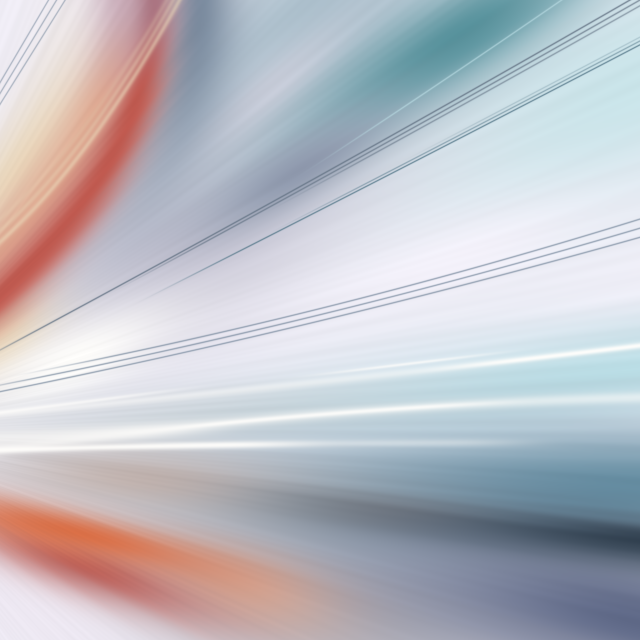
Give the GLSL for this background, as a WebGL 2 fragment shader.

```glsl
#version 300 es
precision highp float;
// Soft motion-blur light trails fanning from the left, with fine wires and glossy streaks.

uniform vec2 u_resolution;
out vec4 fragColor;

const vec3 WHITE = vec3(1.0, 0.995, 0.985);
const vec3 LAVENDER = vec3(0.94, 0.93, 0.965);
const vec3 AQUA = vec3(0.73, 0.865, 0.895);
const vec3 TEAL = vec3(0.34, 0.57, 0.61);
const vec3 MIST = vec3(0.67, 0.75, 0.80);
const vec3 MAUVE = vec3(0.76, 0.75, 0.81);
const vec3 SLATE = vec3(0.46, 0.53, 0.61);
const vec3 STEEL = vec3(0.40, 0.56, 0.64);
const vec3 CHARCOAL = vec3(0.19, 0.25, 0.31);
const vec3 CREAM = vec3(0.92, 0.85, 0.73);
const vec3 PEACH = vec3(0.87, 0.64, 0.53);
const vec3 RED = vec3(0.75, 0.35, 0.31);
const vec3 ORANGE = vec3(0.86, 0.44, 0.28);
const vec2 FOCUS = vec2(-0.23, 0.325);

float bell(float x, float width) {
  float k = x / width;
  return exp(-k * k);
}

vec2 gradientAt(vec2 cell) {
  float a = 6.2832 * fract(sin(dot(cell, vec2(127.1, 311.7))) * 43758.5);
  return vec2(cos(a), sin(a));
}

float gradientNoise(vec2 p) {
  vec2 i = floor(p), f = p - i;
  vec2 u = f * f * f * (f * (f * 6.0 - 15.0) + 10.0);
  vec2 e = vec2(1.0, 0.0);
  float low = mix(dot(gradientAt(i), f), dot(gradientAt(i + e), f - e), u.x);
  float high = mix(dot(gradientAt(i + e.yx), f - e.yx), dot(gradientAt(i + 1.0), f - 1.0), u.x);
  return mix(low, high, u.y);
}

// Elongated soft patch of colour lying along a slope
vec3 smear(vec3 base, vec2 p, vec2 center, float slope, vec2 size, vec3 tint) {
  vec2 along = normalize(vec2(1.0, slope));
  vec2 d = p - center;
  float cover = bell(dot(d, along), size.x) * bell(dot(d, vec2(-along.y, along.x)), size.y);
  return mix(base, tint, cover);
}

// Thin parabola y = q.x + q.y x + q.z x^2, fading in and out over a span of x
float strand(vec2 p, vec3 q, float width, vec2 span) {
  float slope = q.y + 2.0 * q.z * p.x;
  float d = (p.y - q.x - p.x * (q.y + q.z * p.x)) / sqrt(1.0 + slope * slope);
  float w = max(width, 0.7 / u_resolution.y);
  float fade = smoothstep(span.x, span.x + 0.2, p.x) * (1.0 - smoothstep(span.y - 0.2, span.y, p.x));
  return bell(d, w) * fade * width / w;
}

vec3 sky(vec3 c, vec2 p) {
  c = smear(c, p, vec2(1.0, 0.87), 0.45, vec2(0.40, 0.16), vec3(0.79, 0.895, 0.915));
  c = smear(c, p, vec2(0.31, 0.66), 0.60, vec2(0.32, 0.15), MAUVE);
  c = smear(c, p, vec2(0.50, 0.98), 0.75, vec2(0.32, 0.14), MIST);
  c = smear(c, p, vec2(0.72, 0.945), 0.62, vec2(0.29, 0.075), TEAL);
  c = smear(c, p, vec2(0.47, 0.735), 0.60, vec2(0.16, 0.042), vec3(0.56, 0.60, 0.68));
  c = smear(c, p, vec2(0.41, 0.85), 0.85, vec2(0.19, 0.04), vec3(0.78, 0.80, 0.85));
  c = smear(c, p, vec2(0.70, 0.59), 0.35, vec2(0.24, 0.06), vec3(0.955, 0.945, 0.98));
  c = smear(c, p, vec2(0.0, 0.47), 0.70, vec2(0.10, 0.06), CREAM);
  return smear(c, p, vec2(0.11, 0.435), 0.45, vec2(0.17, 0.055), WHITE);
}

// Curved warm ribbon with a cool shadow on its right
vec3 ribbon(vec3 c, vec2 p) {
  float drop = 1.0 - p.y;
  float bend = 2.25 * drop;
  float t = (p.x - 0.247 + 1.126 * drop * drop) / sqrt(1.0 + bend * bend);
  float body = 1.0 - smoothstep(0.48, 0.62, drop);
  c = mix(c, SLATE, 0.95 * bell(t - 0.065, 0.060) * bell(drop, 0.29));
  c = mix(c, CREAM, 0.9 * bell(t + 0.12, 0.065) * bell(drop - 0.27, 0.20));
  c = mix(c, mix(vec3(0.78, 0.66, 0.71), PEACH, smoothstep(0.0, 0.18, drop)), 0.85 * body * bell(t + 0.06, 0.045));
  return mix(c, mix(vec3(0.67, 0.46, 0.51), RED, smoothstep(0.0, 0.16, drop)), body * bell(t + 0.005, 0.037));
}

vec3 ground(vec3 c, vec2 p) {
  c = smear(c, p, vec2(0.33, 0.35), 0.08, vec2(0.40, 0.045), vec3(0.84, 0.85, 0.87));
  c = smear(c, p, vec2(1.0, 0.425), 0.11, vec2(0.50, 0.075), AQUA);
  c = smear(c, p, vec2(0.52, 0.05), -0.20, vec2(0.36, 0.15), vec3(0.71, 0.71, 0.745));
  c = smear(c, p, vec2(1.0, 0.235), 0.0, vec2(0.62, 0.10), STEEL);
  c = smear(c, p, vec2(0.23, 0.25), -0.08, vec2(0.24, 0.045), vec3(0.77, 0.71, 0.69));
  c = smear(c, p, vec2(0.60, 0.20), -0.10, vec2(0.22, 0.038), vec3(0.54, 0.56, 0.58));
  c = smear(c, p, vec2(1.0, 0.03), -0.20, vec2(0.42, 0.11), vec3(0.37, 0.41, 0.53));
  c = smear(c, p, vec2(1.03, 0.15), -0.10, vec2(0.36, 0.042), CHARCOAL);
  c = smear(c, p, vec2(0.38, 0.08), -0.30, vec2(0.15, 0.06), vec3(0.82, 0.66, 0.60));
  c = smear(c, p, vec2(0.05, 0.04), -0.50, vec2(0.22, 0.065), vec3(0.93, 0.91, 0.95));
  c = smear(c, p, vec2(0.13, 0.115), -0.38, vec2(0.20, 0.040), vec3(0.73, 0.38, 0.36));
  return smear(c, p, vec2(0.12, 0.166), -0.23, vec2(0.24, 0.034), ORANGE);
}

vec3 wires(vec3 c, vec2 p) {
  for (int i = 0; i < 3; i++) {
    float k = float(i) * 0.5;
    vec3 low = mix(vec3(0.388, 0.2016, 0.0396), vec3(0.4085, 0.188, 0.0612), k);
    c = mix(c, SLATE, 0.65 * strand(p, low, 0.0014, vec2(-0.2 + 0.2 * k, 1.4)));
    vec3 high = vec3(0.453 - 0.006 * k, 0.535 - 0.012 * k, 0.021);
    c = mix(c, SLATE * 0.85, (0.75 - 0.2 * k) * strand(p, high, 0.0014, vec2(-0.1 + 0.5 * k, 1.3)));
    vec3 mid = vec3(0.419 + 0.006 * k, 0.50 + 0.006 * k, 0.011);
    c = mix(c, STEEL * 0.85, (0.75 - 0.5 * k) * strand(p, mid, 0.0013, vec2(0.2 + 0.4 * k, 1.3)));
    vec3 corner = vec3(0.837 + 0.034 * k, 1.6 + 0.1 * k, 0.0);
    c = mix(c, SLATE, 0.5 * strand(p, corner, 0.0013, vec2(-0.25, 0.3)));
    vec3 warm = vec3(0.622 + 0.035 * k, 0.89, 1.63);
    c = mix(c, CREAM, (0.55 - 0.3 * k) * strand(p, warm, 0.004, vec2(-0.3, 0.48)));
  }
  return mix(c, AQUA, 0.6 * strand(p, vec3(0.43, 0.61, 0.045), 0.0014, vec2(0.45, 1.2)));
}

vec3 gloss(vec3 c, vec2 p) {
  vec3 rise = vec3(0.353, 0.093, 0.014), arc = vec3(0.298, 0.136, -0.055), flat_ = vec3(0.297, 0.028, -0.017);
  c = mix(c, WHITE, 0.45 * strand(p, rise, 0.006, vec2(-0.3, 1.3)));
  c = mix(c, WHITE, 0.90 * strand(p, rise, 0.0035, vec2(0.62, 1.3)));
  c = mix(c, WHITE, 0.55 * strand(p, arc, 0.009, vec2(-0.2, 1.3)));
  c = mix(c, WHITE, 0.80 * strand(p, arc, 0.0035, vec2(0.15, 0.85)));
  c = mix(c, WHITE, 0.90 * strand(p, flat_, 0.005, vec2(-0.2, 0.55)));
  c = mix(c, WHITE, 0.35 * strand(p, flat_, 0.006, vec2(0.1, 0.9)));
  c = mix(c, WHITE, 0.60 * strand(p, vec3(0.315, 0.05, 0.0), 0.013, vec2(-0.3, 0.40)));
  c = mix(c, WHITE, 0.60 * strand(p, vec3(0.355, 0.13, 0.0), 0.003, vec2(-0.2, 0.35)));
  return mix(c, WHITE, 0.70 * strand(p, vec3(0.355, 0.12, 0.0), 0.0025, vec2(0.42, 0.85)));
}

void main() {
  vec2 p = gl_FragCoord.xy / u_resolution;
  vec2 ray = p - FOCUS;
  float angle = atan(ray.y, ray.x), reach = length(ray);

  // Streaky grain follows the fan of rays
  float broad = gradientNoise(vec2(angle * 24.0, reach * 1.5));
  float fine = gradientNoise(vec2(angle * 95.0, reach * 2.0 + 7.0));
  vec2 q = p + vec2(-ray.y, ray.x) * (0.012 * broad + 0.005 * fine);

  vec3 color = ground(ribbon(sky(LAVENDER, q), q), q);
  color *= 1.0 + 0.018 * broad + 0.025 * fine;
  color = gloss(wires(color, p), p);
  fragColor = vec4(clamp(color, 0.0, 1.0), 1.0);
}
```
